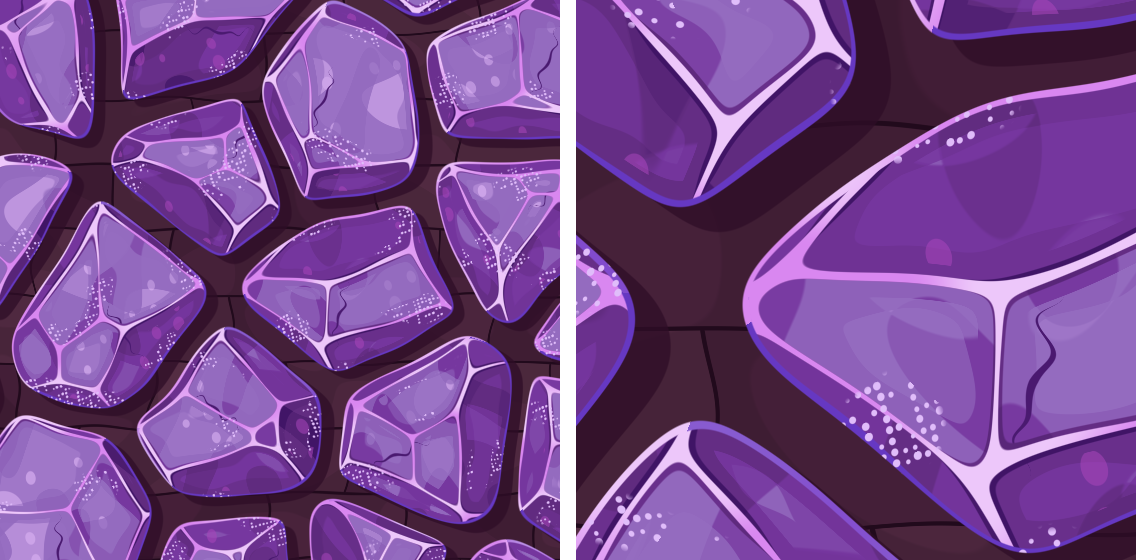
Left: the whole. Right: its middle third, enlarged.
A WebGL 2 fragment shader for this texture:

```glsl
#version 300 es
precision highp float;
// Faceted violet stones lying on dark paving. Jittered Voronoi cells give the outlines;
// each stone is a polyhedron, the lowest of many tilted planes, so its ridges are the
// places where two planes meet. Layered sines cut the flat tones, hashed dots add sparkle.
uniform vec2 u_resolution;
out vec4 fragColor;

const int PLANES = 27; // 5x5 neighbours, with the centre and two extras as top facets

vec2 hash2(vec2 c) {
    return fract(sin(vec2(dot(c, vec2(127.1, 311.7)), dot(c, vec2(269.5, 183.3)))) * 43758.5);
}

float wave(vec2 p) {
    return 0.5 * sin(p.x + 1.7 * sin(p.y * 0.8)) + 0.5 * sin(p.y * 1.3 - 1.4 * sin(p.x * 0.7 + 2.0));
}

vec2 site(vec2 cell) {
    vec2 jitter = 0.55 * (hash2(cell) - 0.5);
    return (cell + vec2(0.5 * mod(cell.y, 2.0), 0.0) + jitter) * vec2(0.35, 0.255);
}

vec2 nearestCell(vec2 p) {
    vec2 base = floor(p / vec2(0.35, 0.255)), best = base;
    float bestDist = 9.0;
    for (int k = 0; k < 25; k++) {
        vec2 cell = base + vec2(k % 5, k / 5) - 2.0;
        float dist = distance(p, site(cell));
        if (dist < bestDist) { bestDist = dist; best = cell; }
    }
    return best;
}

bool isTop(int k) { return k == 12 || k > 24; }

// Gradient in xy, height at p in z
vec3 facetPlane(int k, vec2 cell, vec2 p) {
    vec2 c = site(cell);
    if (isTop(k)) {
        float a = 2.1 * float(k) + 6.28 * hash2(cell + 3.0).x;
        vec2 g = 3.5 * vec2(cos(a), sin(a));
        return vec3(g, 1.0 + 0.2 * hash2(cell + float(k)).x + dot(g, p - c));
    }
    vec2 offset = vec2(k % 5, k / 5) - 2.0;
    vec2 to = site(cell + offset) - c, n = normalize(to);
    float inset = 0.011 + 0.015 * hash2(cell + 9.0).y;
    float r = hash2(cell * 7.0 + offset).x;
    float width = mix(0.02, 0.11, r * r);
    return vec3(-n, 0.5 * length(to) - inset - dot(p - c, n)) / width;
}

// Signed distance to the rounded outline, negative inside
float outline(vec2 p, vec2 cell) {
    float sum = 0.0;
    for (int k = 0; k < 25; k++) {
        if (isTop(k)) continue;
        vec3 f = facetPlane(k, cell, p);
        sum += exp(-75.0 * f.z / length(f.xy));
    }
    return log(sum) / 75.0;
}

vec3 violetRamp(float t) {
    vec3 c = mix(vec3(0.25, 0.08, 0.40), vec3(0.38, 0.17, 0.50), smoothstep(0.0, 0.2, t));
    c = mix(c, vec3(0.46, 0.21, 0.62), smoothstep(0.2, 0.42, t));
    c = mix(c, vec3(0.58, 0.42, 0.75), smoothstep(0.42, 0.65, t));
    return mix(c, vec3(0.80, 0.64, 0.91), smoothstep(0.72, 1.0, t));
}

vec3 paving(vec2 uv, float px) {
    vec2 b = uv * vec2(4.2, 8.5) + 0.05 * wave(uv * 30.0);
    b.x += 0.43 * floor(b.y);
    vec2 f = 0.5 - abs(fract(b) - 0.5);
    float joint = min(f.x / 4.2, f.y / 8.5);
    vec3 c = mix(vec3(0.23, 0.10, 0.19), vec3(0.30, 0.16, 0.24), hash2(floor(b)).x);
    c *= 1.0 + 0.1 * smoothstep(0.1, 0.15, wave(uv * 24.0));
    return mix(vec3(0.13, 0.04, 0.11), c, smoothstep(0.001, 0.001 + 1.5 * px, joint));
}

vec3 stone(vec2 p, vec2 cell, float d, float px) {
    // Lowest plane owns the point
    vec3 low = vec3(0.0, 0.0, 99.0);
    int id = 0;
    for (int k = 0; k < PLANES; k++) {
        vec3 f = facetPlane(k, cell, p);
        if (f.z < low.z) { low = f; id = k; }
    }
    // Smooth minimum of ridge distances thickens the junctions
    float sum = 0.0;
    for (int k = 0; k < PLANES; k++) {
        if (k == id) continue;
        vec3 f = facetPlane(k, cell, p);
        sum += exp(-220.0 * (f.z - low.z) / length(f.xy - low.xy));
    }
    float ridge = -log(sum + 1e-20) / 220.0, edge = min(ridge, -d);
    vec2 r = hash2(cell * 3.0 + float(id) * 1.7);
    vec2 facing = -normalize(low.xy);
    float lit = dot(facing, vec2(-0.5, 0.86));

    // Flat tones: inner field, light and dark patches
    float tone = isTop(id) ? 0.56 + 0.18 * r.x : 0.20 + 0.24 * r.x + 0.08 * lit;
    vec2 q = p + r * 5.0;
    tone += 0.09 * smoothstep(-px, px, edge - 0.020 - 0.009 * wave(q * 45.0));
    tone += 0.13 * smoothstep(0.30, 0.36, wave(q * 27.0)) * smoothstep(0.012, 0.012 + px, edge);
    tone -= 0.12 * smoothstep(0.38, 0.44, wave(q.yx * 33.0 + 4.0));
    vec3 col = violetRamp(tone);

    // Oval spots
    vec2 g = q * 23.0, h = hash2(floor(g));
    float spot = length((fract(g) - 0.5 - 0.3 * (h - 0.5)) * vec2(1.3, 0.95)) - 0.15 - 0.16 * h.y;
    float shown = step(0.68, h.x) * smoothstep(0.010, 0.010 + px, edge);
    vec3 spotColor = isTop(id) ? violetRamp(tone + 0.14) : mix(col, vec3(0.66, 0.27, 0.73), 0.55);
    col = mix(col, spotColor, shown * smoothstep(23.0 * px, -23.0 * px, spot));

    // Tapering hairline crack
    float a = 6.28 * hash2(cell + 5.0).y;
    vec2 s = mat2(cos(a), -sin(a), sin(a), cos(a)) * (p - site(cell));
    float crack = abs(s.y + 0.008 * wave(s.xx * 90.0)) - 0.0026 * (1.0 - abs(s.x - 0.05) / 0.05);
    col = mix(col, vec3(0.29, 0.10, 0.44), smoothstep(px, -px, crack));

    // Dark seam, bright ridges and rim
    float thick = 0.0019 + 0.0011 * wave(p * 38.0);
    float seam = ridge - thick - 0.003 * smoothstep(-0.1, 0.6, wave(p * 19.0 + 7.0));
    col = mix(col, violetRamp(tone - 0.32), smoothstep(px, -px, seam));
    vec3 glow = mix(vec3(0.85, 0.53, 0.94), vec3(0.93, 0.78, 0.98), smoothstep(-0.3, 0.5, wave(p * 21.0)));
    col = mix(col, glow, smoothstep(px, -px, ridge - thick));
    vec3 rim = mix(vec3(0.40, 0.22, 0.76), glow, smoothstep(-0.1, 0.5, lit));
    col = mix(col, rim, smoothstep(px, -px, -d - 0.0035 - 0.0015 * wave(p * 30.0)));

    // Sparkle dust clustered along the ridges
    vec2 u = p * 150.0, v = hash2(floor(u));
    float dust = length(fract(u) - 0.5 - 0.3 * (v - 0.5)) - 0.18 - 0.2 * v.y;
    float cluster = step(0.5, v.x) * smoothstep(0.42, 0.55, wave(p * 31.0 + 2.0)) * step(edge, 0.022);
    return mix(col, vec3(0.88, 0.74, 0.98), cluster * smoothstep(150.0 * px, -150.0 * px, dust));
}

void main() {
    vec2 uv = gl_FragCoord.xy / u_resolution.y;
    float px = 0.8 / u_resolution.y;
    vec2 p = mat2(0.96, -0.28, 0.28, 0.96) * uv + 3.0; // rows climb to the right
    p += 0.005 * vec2(wave(p * 22.0), wave(p.yx * 25.0 + 3.0));

    vec2 cell = nearestCell(p), above = p + vec2(-0.016, 0.020);
    float d = outline(p, cell);
    float shade = smoothstep(px, -px, outline(above, nearestCell(above)));
    vec3 col = mix(paving(uv, px), vec3(0.18, 0.05, 0.15), 0.75 * shade);
    if (d < 2.0 * px) col = mix(col, stone(p, cell, d, px), smoothstep(px, -px, d));
    fragColor = vec4(col, 1.0);
}
```
